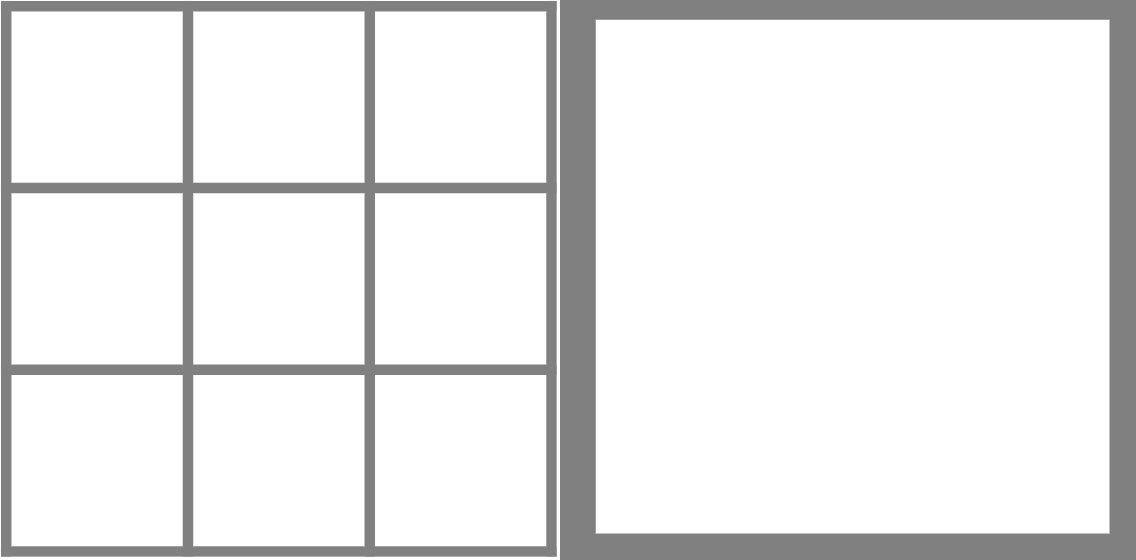
Left, the full canvas; right, a detail of the centre.
A WebGL 1 fragment shader for this pattern:

```glsl
precision highp float;
// Draws a plain three by three grid of white square cells ruled by grey lines.

uniform vec2 u_resolution;

// Coverage of a shape from its signed distance, softened over one pixel.
float coverage(float dist) {
    return clamp(0.5 - dist * min(u_resolution.x, u_resolution.y), 0.0, 1.0);
}

void main() {
    vec2 uv = gl_FragCoord.xy / u_resolution;
    uv.y = 1.0 - uv.y; // measure the grid from the upper left

    float cells = 3.0;
    float pitch = 0.3246;
    float halfWidth = 0.0094;
    vec2 fromFirstLine = uv - 0.0111;

    // Distance to the nearest of the ruled lines on each axis
    vec2 nearestLine = clamp(floor(fromFirstLine / pitch + 0.5), 0.0, cells);
    vec2 lineDist = abs(fromFirstLine - nearestLine * pitch) - halfWidth;

    // Outer border, which trims the line ends
    float halfSpan = 0.5 * cells * pitch;
    vec2 frameDist = abs(fromFirstLine - halfSpan) - halfSpan - halfWidth;

    float lines = coverage(min(lineDist.x, lineDist.y));
    float frame = coverage(max(frameDist.x, frameDist.y));

    vec3 paper = vec3(1.0);
    vec3 grey = vec3(0.502);
    gl_FragColor = vec4(mix(paper, grey, lines * min(frame + step(frame, 0.0) * 0.0, 1.0)), 1.0);
}
```
